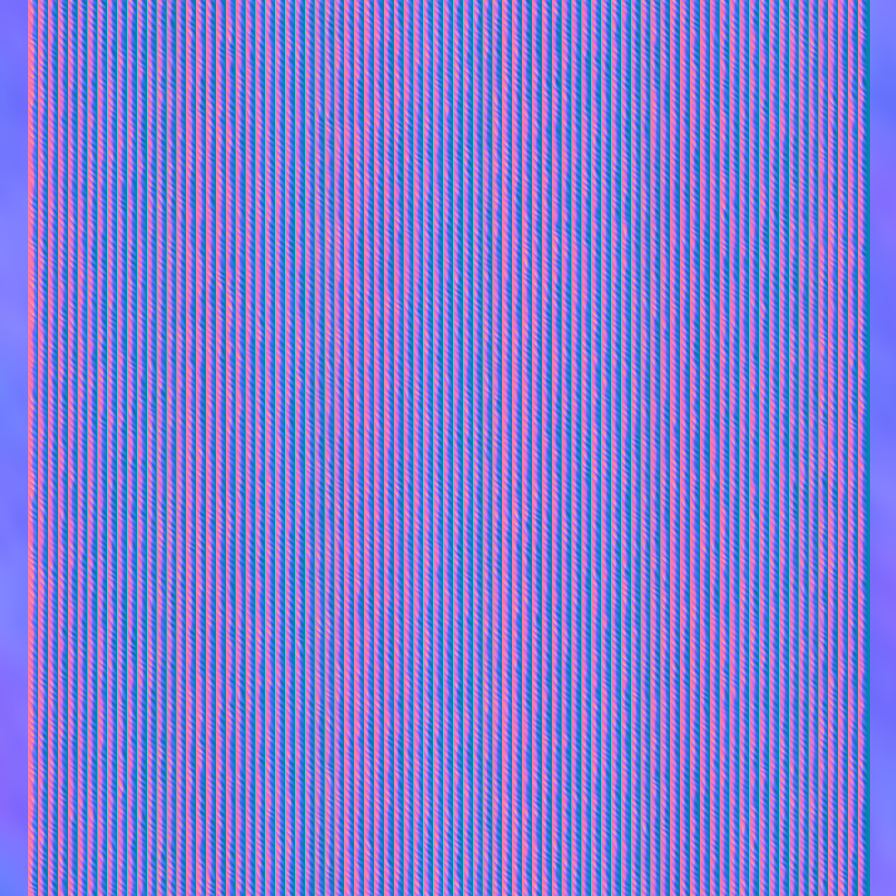
Write a WebGL 2 fragment shader that draws this texture map.

```glsl
#version 300 es
precision highp float;
// Normal map of a panel of fine twisted vertical cords between two smooth side strips.

#define CORDS 85.0        // cords across the panel
#define TWISTS 114.0      // strand turns down each cord
#define MARGIN 0.0315     // width of each side strip
#define ROUNDNESS 1.03    // sideways tilt at a cord's edge
#define FULLNESS 0.52     // below 1 steepens the flanks
#define SLANT 1.5         // lean of the strands across a cord
#define STRAND_TILT 0.30  // relief of the strands
#define WOBBLE 0.24       // sideways drift, in cord widths
#define WEAR 0.30         // tilt change along and between cords
#define SAMPLES 3         // antialiasing grid per axis
#define FILTER 0.5        // antialiasing width, in output samples

uniform vec2 u_resolution;
out vec4 fragColor;

const float TAU = 6.2831853;
const float LAST_EDGE = 0.2; // overhang of the last cord

float hash(vec2 p) {
    vec3 q = fract(vec3(p.xyx) * 0.1031);
    q += dot(q, q.yzx + 33.33);
    return fract((q.x + q.y) * q.z);
}

float noise(vec2 p) {
    vec2 cell = floor(p), f = fract(p);
    f = f * f * (3.0 - 2.0 * f);
    float low = mix(hash(cell), hash(cell + vec2(1, 0)), f.x);
    float high = mix(hash(cell + vec2(0, 1)), hash(cell + vec2(1, 1)), f.x);
    return mix(low, high, f.y);
}

// Complete a unit normal from its sideways tilt and pack it as a colour.
vec3 packNormal(vec2 tilt) {
    tilt /= max(1.0, length(tilt) / 0.95);
    float facing = sqrt(1.0 - dot(tilt, tilt));
    return vec3(tilt, facing) * 0.5 + 0.5;
}

// Smooth strip with broad, shallow dents.
vec3 sideStrip(vec2 uv) {
    vec2 p = uv * vec2(14.0, 9.0) + vec2(0.0, uv.x * 5.0);
    float broad = noise(p) - 0.5;
    float fine = noise(p * 3.1 + 17.0) - 0.5;
    float lift = noise(p + 41.0) - 0.5;
    return packNormal(vec2(-0.06 + 0.26 * broad + 0.08 * fine,
                           -0.06 - 0.24 * lift + 0.08 * fine));
}

// Rounded cord carrying slanted strands.
vec3 cord(float panelX, float y) {
    float id = floor(min(panelX, CORDS - 0.001));
    float across = min((panelX - id) * 2.0 - 1.0, 1.0);
    float interior = 1.0 - across * across;
    float drift = noise(vec2(id * 3.7, y * 75.0)) - 0.5;
    across += WOBBLE * 2.0 * drift * interior;

    // Strand relief, broken into short flecks near the crown.
    float jitter = 0.9 * noise(vec2(id * 7.1, y * 60.0));
    float phase = TAU * (TWISTS * y + SLANT * across * 0.5 + hash(vec2(id * 12.7, 5.0)) + jitter);
    float strand = sin(phase);
    float flank = exp(-4.0 * (across + 0.25) * (across + 0.25));
    float fleck = pow(0.5 + 0.5 * cos(phase), 3.0) * flank;
    float strength = 0.4 + 1.2 * noise(vec2(id * 5.3, y * 85.0));

    float uneven = noise(vec2(id * 2.3, y * 18.0)) - 0.5;
    float sweep = noise(vec2(id * 0.17, y * 3.0)) - 0.5;
    float tiltX = -ROUNDNESS * sign(across) * pow(abs(across), FULLNESS);
    tiltX += WEAR * (0.7 * uneven + 0.4 * sweep) * (0.3 + 0.7 * interior);
    tiltX += strength * STRAND_TILT * 0.75 * strand * (0.1 + 0.9 * interior);
    tiltX += 0.3 * (1.0 - step(1.0, id)) * interior; // raised first cord

    float tiltY = -0.14 + 0.16 * across * across + 0.05 * across;
    tiltY += strength * STRAND_TILT * (0.25 * strand * interior + 1.2 * fleck);
    return packNormal(vec2(tiltX, tiltY));
}

vec3 surface(vec2 uv) {
    float panelX = (uv.x - MARGIN) / (1.0 - 2.0 * MARGIN) * CORDS;
    if (panelX < 0.0 || panelX > CORDS + LAST_EDGE) return sideStrip(uv);
    return cord(panelX, uv.y);
}

void main() {
    // Average a small grid of samples to smooth every edge.
    vec3 color = vec3(0.0);
    for (int j = 0; j < SAMPLES; j++) {
        for (int i = 0; i < SAMPLES; i++) {
            vec2 offset = (vec2(i, j) + 0.5) / float(SAMPLES) - 0.5;
            color += surface((gl_FragCoord.xy + offset * FILTER) / u_resolution);
        }
    }
    fragColor = vec4(color / float(SAMPLES * SAMPLES), 1.0);
}
```
